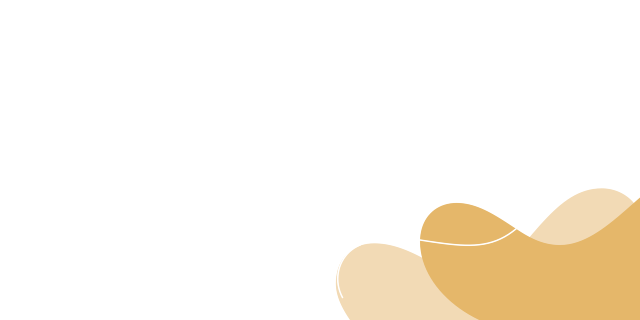
This background is drawn by a Shadertoy shader. Its source:

```glsl
// Layout grid: 768 x 384 units over the canvas, y pointing down
const vec2 GRID = vec2(768.0, 384.0);
const int STEPS = 20;

const vec3 WHITE = vec3(1.0);
const vec3 OCHRE = vec3(0.898, 0.718, 0.416);
const vec3 SAND = vec3(0.949, 0.855, 0.710);

// Empty outline: x is the distance to the edge, y is -1 inside and +1 outside
const vec2 EMPTY = vec2(1e5, 1.0);

vec2 cubic(vec2 a, vec2 b, vec2 c, vec2 d, float t) {
    vec2 ab = mix(a, b, t), bc = mix(b, c, t), cd = mix(c, d, t);
    return mix(mix(ab, bc, t), mix(bc, cd, t), t);
}

float segmentDistance(vec2 p, vec2 a, vec2 b) {
    vec2 ap = p - a, ab = b - a;
    return length(ap - ab * clamp(dot(ap, ab) / dot(ab, ab), 0.0, 1.0));
}

// Adds one cubic curve to an outline, flipping the side at each ray crossing
vec2 addCurve(vec2 outline, vec2 p, vec2 a, vec2 b, vec2 c, vec2 d) {
    vec2 from = a;
    for (int i = 1; i <= STEPS; i++) {
        vec2 to = cubic(a, b, c, d, float(i) / float(STEPS));
        outline.x = min(outline.x, segmentDistance(p, from, to));
        if ((from.y > p.y) != (to.y > p.y)) {
            float crossing = mix(from.x, to.x, (p.y - from.y) / (to.y - from.y));
            if (p.x < crossing) outline.y = -outline.y;
        }
        from = to;
    }
    return outline;
}

float leftHill(vec2 p) {
    vec2 o = EMPTY;
    o = addCurve(o, p, vec2(420, 384), vec2(409, 368), vec2(403, 354), vec2(403, 340));
    o = addCurve(o, p, vec2(403, 340), vec2(403, 312), vec2(421, 292), vec2(449, 292));
    o = addCurve(o, p, vec2(449, 292), vec2(471, 292), vec2(491, 301), vec2(508, 310));
    o = addCurve(o, p, vec2(508, 310), vec2(800, 463), vec2(455, 435), vec2(420, 384));
    return o.x * o.y;
}

float rightHill(vec2 p) {
    vec2 o = EMPTY;
    o = addCurve(o, p, vec2(636, 284), vec2(664, 251), vec2(688, 226), vec2(722, 226));
    o = addCurve(o, p, vec2(722, 226), vec2(738, 226), vec2(752, 233), vec2(761, 244));
    o = addCurve(o, p, vec2(761, 244), vec2(800, 330), vec2(590, 380), vec2(636, 284));
    return o.x * o.y;
}

float frontWave(vec2 p) {
    vec2 o = EMPTY;
    o = addCurve(o, p, vec2(575, 384), vec2(533, 364), vec2(504, 328), vec2(504, 290));
    o = addCurve(o, p, vec2(504, 290), vec2(504, 262), vec2(522, 243.5), vec2(548, 243.5));
    o = addCurve(o, p, vec2(548, 243.5), vec2(574, 243.5), vec2(597, 260), vec2(620, 275));
    o = addCurve(o, p, vec2(620, 275), vec2(637, 286.5), vec2(653, 294), vec2(672, 294));
    o = addCurve(o, p, vec2(672, 294), vec2(707, 294), vec2(738, 263), vec2(768, 237));
    // Closing loop outside the canvas
    o = addCurve(o, p, vec2(768, 237), vec2(1000, 30), vec2(1000, 586), vec2(575, 384));
    return o.x * o.y;
}

float stroke(vec2 p, vec2 a, vec2 b, vec2 c, vec2 d, float halfWidth) {
    return addCurve(EMPTY, p, a, b, c, d).x - halfWidth;
}

vec3 paint(vec3 base, vec3 ink, float dist, float softness) {
    return mix(base, ink, 1.0 - smoothstep(-softness, softness, dist));
}

void mainImage(out vec4 fragColor, in vec2 fragCoord) {
    vec2 uv = fragCoord / iResolution.xy;
    vec2 p = vec2(uv.x, 1.0 - uv.y) * GRID;
    float softness = 0.6 * GRID.y / iResolution.y;

    // Pale hills behind, with a highlight along the left one
    vec3 color = paint(WHITE, SAND, leftHill(p), softness);
    color = paint(color, SAND, rightHill(p), softness);
    float highlight = stroke(p, vec2(432, 294), vec2(408, 304), vec2(398, 333), vec2(411, 357), 0.9);
    color = paint(color, WHITE, highlight, softness);

    // Dark wave in front, crossed by a thin crease
    color = paint(color, OCHRE, frontWave(p), softness);
    float crease = stroke(p, vec2(504, 288), vec2(556, 296), vec2(588, 301), vec2(620, 274), 0.9);
    color = paint(color, WHITE, crease, softness);

    fragColor = vec4(color, 1.0);
}
```
